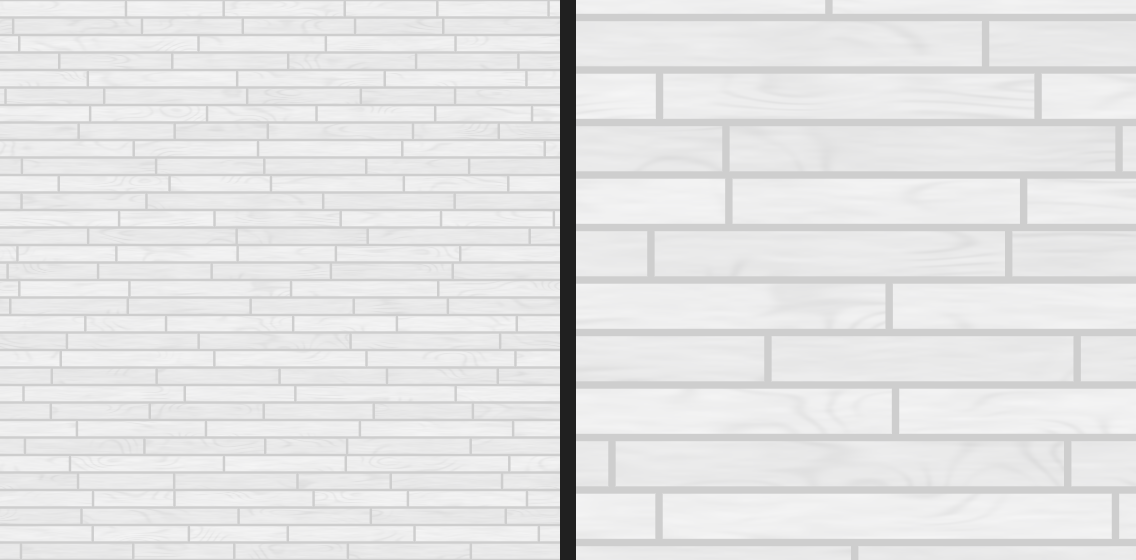
Left: the whole. Right: its middle third, enlarged.
A Shadertoy shader for this texture:

```glsl
// Pale whitewashed wood planks of mixed length in thin rows with light grey joints; tiles seamlessly.
#define ROWS 32.0
#define JOINT_WIDTH 0.0044
#define LENGTH_JITTER 0.34
#define FIVE_PLANK_SHARE 0.65
#define ROW_CONTRAST 0.024
#define PLANK_CONTRAST 0.010
#define GRAIN_CONTRAST 0.036
#define FIGURE_CONTRAST 0.034
#define WOOD_COLOR vec3(0.925, 0.925, 0.926)
#define JOINT_COLOR vec3(0.806, 0.806, 0.806)

// Integer hash of a cell, returns 0..1
float hash(vec2 cell) {
    uvec2 q = uvec2(ivec2(cell)) * uvec2(1597334673u, 3812015801u);
    uint h = (q.x ^ q.y) * 1597334673u;
    h = (h ^ (h >> 15)) * 2246822519u;
    h ^= h >> 13;
    return float(h >> 8) / 16777216.0;
}

float valueNoise(vec2 p) {
    vec2 cell = floor(p), f = fract(p);
    f = f * f * (3.0 - 2.0 * f);
    float low = mix(hash(cell), hash(cell + vec2(1, 0)), f.x);
    float high = mix(hash(cell + vec2(0, 1)), hash(cell + vec2(1, 1)), f.x);
    return mix(low, high, f.y);
}

// Shade offset of the wood at a point measured from the plank's corner
float woodGrain(vec2 p, vec2 seed) {
    // Long fibres, gently bent
    p.y += 0.004 * (valueNoise(p * vec2(22, 60) + seed) - 0.5);
    float fibres = 0.6 * valueNoise(p * vec2(26, 330) + seed)
                 + 0.4 * valueNoise(p * vec2(75, 520) + seed.yx);

    // Curved growth rings, visible only in patches
    float field = valueNoise(p * vec2(13, 48) + seed + 31.0);
    float rings = pow(0.5 + 0.5 * cos(34.0 * field + 250.0 * p.y), 3.0);
    float patches = smoothstep(0.48, 0.8, valueNoise(p * vec2(17, 40) + seed + 67.0));

    // Soft stains
    float stain = valueNoise(p * vec2(20, 70) + seed + 113.0) - 0.5;
    return GRAIN_CONTRAST * (fibres - 0.5) - FIGURE_CONTRAST * rings * patches
         + 0.014 * stain;
}

void mainImage(out vec4 fragColor, in vec2 fragCoord) {
    vec2 uv = fragCoord / iResolution.xy;
    float pixel = 1.0 / min(iResolution.x, iResolution.y);

    // Row and its horizontal shift
    float row = floor(uv.y * ROWS);
    float yInRow = fract(uv.y * ROWS) / ROWS;
    float count = hash(vec2(row, 201)) < FIVE_PLANK_SHARE ? 5.0 : 4.0;
    float x = fract(uv.x - 0.3 * row - 0.12 * hash(vec2(row, 307)));

    // Plank between the nearest joints on either side
    float left = 0.0, right = 1.0, plank = 0.0;
    for (float i = 1.0; i < count; i++) {
        float jitter = LENGTH_JITTER * (hash(vec2(row, 400.0 + i)) - 0.5);
        float joint = (i + jitter) / count;
        if (x >= joint) { left = joint; plank = i; }
        else right = min(right, joint);
    }

    // Wood shade: alternate rows, single planks, grain
    vec2 id = vec2(row, 500.0 + plank);
    vec2 seed = floor(vec2(hash(id), hash(id + 50.0)) * 900.0);
    float shade = ROW_CONTRAST * (mod(row, 2.0) - 0.5)
                + PLANK_CONTRAST * (hash(id + 90.0) - 0.5)
                + woodGrain(vec2(x - left, yInRow), seed);
    vec3 color = WOOD_COLOR + shade;

    // Joints
    float toEnd = min(x - left, right - x);
    float toSide = min(yInRow, 1.0 / ROWS - yInRow);
    float edge = 0.5 * JOINT_WIDTH - min(toEnd, toSide);
    color = mix(color, JOINT_COLOR, clamp(edge / pixel + 0.5, 0.0, 1.0));

    fragColor = vec4(color, 1.0);
}
```
